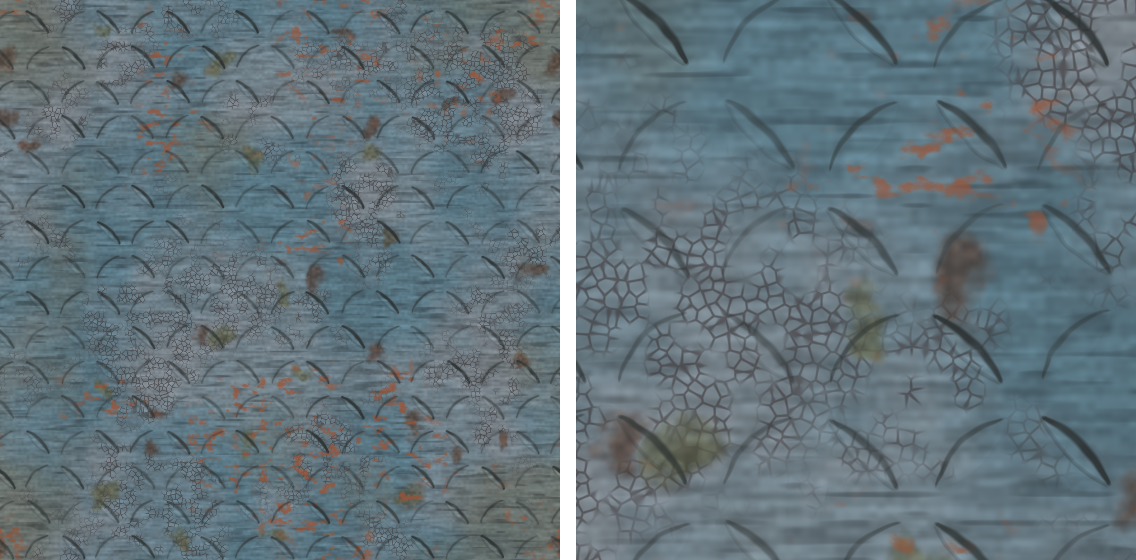
Left: the whole. Right: its middle third, enlarged.
This texture is drawn by a WebGL 1 fragment shader. Its source:

```glsl
precision highp float;
uniform vec2 u_resolution;

#define TREADS 16.0
#define TREAD_SHIFT vec2(-0.42, 0.14)
#define TREAD_HALF_LENGTH 0.48
#define CRACK_CELLS 120.0
#define BLOT_CELLS 8.0
#define BLOT_CHANCE 0.5
#define BLUE_PAINT vec3(0.325, 0.435, 0.485)
#define GREY_PAINT vec3(0.455, 0.485, 0.510)
#define OLIVE vec3(0.36, 0.37, 0.27)
#define BROWN vec3(0.31, 0.23, 0.19)
#define ORANGE vec3(0.62, 0.32, 0.20)
#define SHADOW vec3(0.17, 0.19, 0.19)

float hash(vec2 p) {
  vec3 q = fract(p.xyx * 0.1031);
  q += dot(q, q.yzx + 33.33);
  return fract((q.x + q.y) * q.z);
}

vec2 hash2(vec2 p) {
  return vec2(hash(p + 17.3), hash(p + 61.7));
}

// Value noise that wraps at the canvas border
float noise(vec2 uv, vec2 cells, float seed) {
  vec2 p = uv * cells;
  vec2 i = floor(p), f = fract(p);
  f = f * f * (3.0 - 2.0 * f);
  vec2 a = mod(i, cells) + seed, b = mod(i + 1.0, cells) + seed;
  return mix(mix(hash(a), hash(vec2(b.x, a.y)), f.x),
             mix(hash(vec2(a.x, b.y)), hash(b), f.x), f.y);
}

float fbm(vec2 uv, vec2 cells, float seed) {
  float sum = 0.0, gain = 0.5;
  for (int k = 0; k < 5; k++) {
    sum += gain * noise(uv, cells, seed + float(k) * 7.1);
    cells *= 2.0;
    gain *= 0.5;
  }
  return sum / 0.96875;
}

// Dark seams between small flakes of paint
float cracks(vec2 uv) {
  vec2 p = uv * CRACK_CELLS, i = floor(p);
  float near = 9.0, second = 9.0;
  for (int y = -1; y <= 1; y++)
  for (int x = -1; x <= 1; x++) {
    vec2 c = i + vec2(float(x), float(y));
    float d = length(c + hash2(mod(c, CRACK_CELLS)) - p);
    second = min(second, max(near, d));
    near = min(near, d);
  }
  return 1.0 - smoothstep(0.03, 0.28, second - near);
}

// Scattered round stains: x is strength, y picks the hue
vec2 blots(vec2 uv, vec2 warp) {
  vec2 p = uv * BLOT_CELLS + warp, i = floor(p), result = vec2(0.0);
  for (int y = -1; y <= 1; y++)
  for (int x = -1; x <= 1; x++) {
    vec2 c = i + vec2(float(x), float(y));
    vec2 id = mod(c, BLOT_CELLS) + 40.0;
    float radius = mix(0.12, 0.23, hash(id + 5.0));
    float s = 1.0 - smoothstep(0.3, 1.1, length(c + hash2(id) - p) / radius);
    s *= step(hash(id + 9.0), BLOT_CHANCE);
    if (s > result.x) result = vec2(s, hash(id + 23.0));
  }
  return result;
}

// Raised tread bars: x is shadow, y is lit face
vec2 tread(vec2 uv, float rough) {
  vec2 g = uv * TREADS - TREAD_SHIFT;
  vec2 id = mod(floor(g), TREADS), q = fract(g) - 0.5;
  q += 0.05 * (hash2(id + 80.0) - 0.5);
  float rising = 1.0 - mod(id.x + id.y, 2.0);
  q.x *= 1.0 - 2.0 * rising;
  float t = (q.x + q.y) * 0.7071 / TREAD_HALF_LENGTH;
  float across = (q.x - q.y) * 0.7071 + 0.03 * (rough - 0.5);
  float taper = max(1.0 - t * t, 0.0);
  float bow = mix(0.085, 0.14, rising) * taper;
  float d = across - bow;
  float aa = TREADS / u_resolution.y;
  float ends = smoothstep(0.0, 0.2, taper);
  float width = mix(0.05, 0.032, rising) * sqrt(taper);
  float rim = ends * (1.0 - smoothstep(width * 0.3, width + aa, abs(d)));
  float halo = ends * exp(-d * d * 90.0);
  float foot = ends * (1.0 - smoothstep(0.01, 0.02 + aa, abs(across + bow)));
  float face = ends * smoothstep(-aa, aa, across + bow) * (1.0 - smoothstep(-aa, aa, d));
  float wear = mix(0.5, 1.0, hash(id + 31.0)) * mix(0.7, 1.1, rough);
  float shade = rim * mix(0.85, 0.5, rising) + halo * 0.17 + foot * 0.25 * (1.0 - rising);
  return vec2(min(shade * wear, 0.9), face * (1.0 - rising * 0.7) * wear);
}

void main() {
  vec2 uv = gl_FragCoord.xy / u_resolution;
  uv.y = 1.0 - uv.y;
  float grain = noise(uv, vec2(200.0), 3.0);
  float patches = fbm(uv, vec2(6.0), 11.0);
  float flaking = smoothstep(0.44, 0.64, fbm(uv, vec2(9.0), 47.0));

  // Faded paint with broad stains and upright bands
  vec3 color = mix(BLUE_PAINT, GREY_PAINT, smoothstep(0.3, 0.7, patches) * 0.65 + flaking * 0.3);
  float stain = smoothstep(0.48, 0.75, fbm(uv, vec2(4.0), 71.0));
  color = mix(color, vec3(0.39, 0.39, 0.34), stain * 0.6);
  color *= 0.96 + 0.12 * noise(uv, vec2(8.0, 1.0), 29.0);

  // Horizontal brushing
  float brush = mix(noise(uv, vec2(22.0, 210.0), 5.0), noise(uv, vec2(50.0, 256.0), 19.0), 0.5);
  float scratch = smoothstep(0.68, 0.95, noise(uv, vec2(28.0, 180.0), 53.0));
  color *= 1.02 + 0.34 * (brush - 0.5) + 0.12 * (grain - 0.5);
  color *= 1.0 - 0.2 * scratch * (1.0 - flaking * 0.5);

  vec2 bars = tread(uv, noise(uv, vec2(96.0), 37.0));
  color *= 1.0 + 0.14 * bars.y;

  // Crackled paint and rust
  float seams = cracks(uv) * flaking * smoothstep(0.3, 0.6, noise(uv, vec2(60.0), 67.0));
  color = mix(color, vec3(0.24, 0.22, 0.23), seams * 0.6);
  vec2 warp = vec2(fbm(uv, vec2(24.0), 83.0), fbm(uv, vec2(24.0), 97.0)) - 0.5;
  vec2 blot = blots(uv, warp * 0.5);
  vec3 rust = mix(BROWN, OLIVE, smoothstep(0.45, 0.75, blot.y)) * (0.8 + 0.4 * grain);
  color = mix(color, rust, blot.x * 0.68);
  float rusty = smoothstep(0.5, 0.68, fbm(uv, vec2(7.0), 101.0)) + blot.x * 0.35;
  float flecks = smoothstep(0.58, 0.78, fbm(uv, vec2(64.0, 90.0), 113.0));
  color = mix(color, ORANGE, min(flecks * rusty, 1.0) * 0.75);

  color = mix(color, SHADOW, bars.x);
  gl_FragColor = vec4(color, 1.0);
}
```
